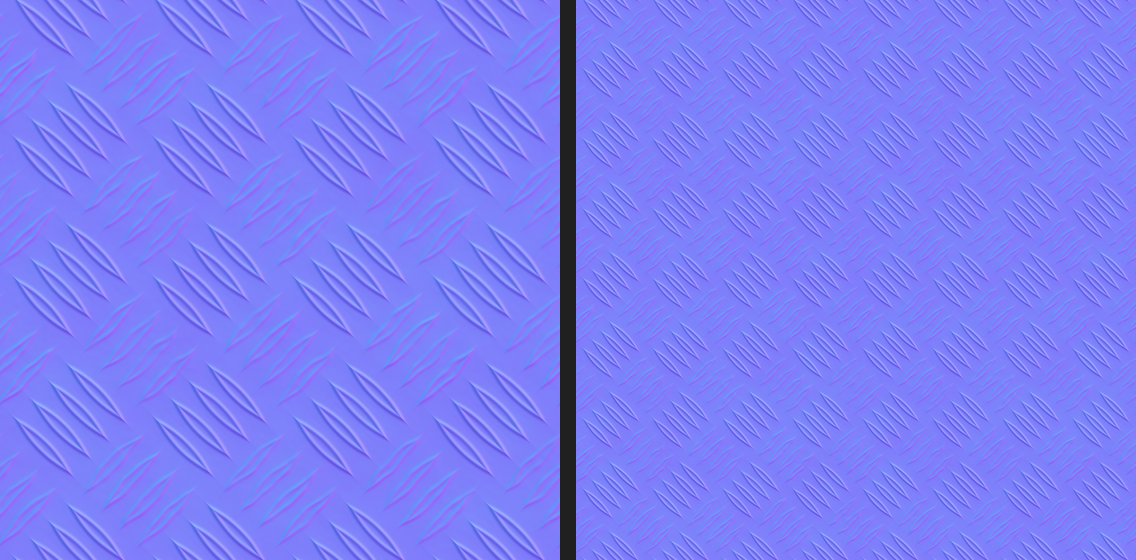
Left: one tile. Right: repeated 2 by 2.
Give the GLSL for this texture map, as a three.js fragment shader.

```glsl
varying vec2 vUv;

const float TILES = 4.0;

float hash(vec2 p) {
  return fract(sin(dot(p, vec2(127.1, 311.7))) * 43758.5453);
}

// Value noise that wraps after a whole number of cells
float noise(vec2 p, float period) {
  vec2 i = floor(p), f = fract(p);
  f = f * f * (3.0 - 2.0 * f);
  vec2 a = mod(i, period), b = mod(i + 1.0, period);
  return mix(mix(hash(a), hash(vec2(b.x, a.y)), f.x),
             mix(hash(vec2(a.x, b.y)), hash(b), f.x), f.y);
}

float tileNoise(vec2 p, float density) {
  return noise(p * density, TILES * density);
}

// Signed distance to a pointed lens lying along y
float lens(vec2 p, float halfLength, float halfWidth) {
  float radius = (halfLength * halfLength + halfWidth * halfWidth) / (2.0 * halfWidth);
  return length(vec2(abs(p.x) + radius - halfWidth, p.y)) - radius;
}

// Four parallel bars, each a low plateau with a raised rim
float treadGroup(vec2 p, vec2 centre, vec2 across, float wear) {
  vec2 cell = p - centre + 0.5;
  vec2 q = fract(cell) - 0.5;
  vec2 r = vec2(dot(q, across), dot(q, vec2(-across.y, across.x)));
  float bar = clamp(floor(r.x / 0.179) + 0.5, -1.5, 1.5);
  float seed = hash(mod(floor(cell), TILES) + bar * 7.3);
  r.x -= bar * 0.179;
  r.x += wear * 0.03 * (tileNoise(p, 9.0) - 0.5);
  float d = lens(r, 0.242 + 0.008 * (seed - 0.5), 0.035 + 0.004 * (seed - 0.5));
  float rim = exp(-d * d / 0.00022);
  float plateau = 1.0 - smoothstep(-0.016, 0.016, d);
  float halo = exp(-d * d / 0.003);
  float strength = 1.0 - wear * (0.2 + 0.3 * seed + 0.5 * tileNoise(p + 0.37, 12.0));
  return (rim + 0.25 * plateau + 0.2 * halo) * strength;
}

float height(vec2 p) {
  float crisp = treadGroup(p, vec2(0.5, 0.0), vec2(0.7071, 0.7071), 0.08);
  float worn = treadGroup(p, vec2(0.0, 0.5), vec2(0.7071, -0.7071), 0.7);
  float grain = 0.07 * tileNoise(p, 24.0) + 0.22 * tileNoise(p, 8.0);
  return crisp + worn + grain;
}

void main() {
  vec2 p = vUv * TILES;

  // Surface slope from central differences
  vec2 e = vec2(0.005, 0.0);
  vec2 slope = vec2(height(p + e.xy) - height(p - e.xy),
                    height(p + e.yx) - height(p - e.yx)) / (2.0 * e.x);
  vec2 tilt = -0.0033 * slope;

  // Tilt drives red and green, slopes facing down and left lose blue
  vec3 colour = vec3(0.495, 0.502, 0.983);
  colour.rg += tilt;
  colour.b += 0.35 * min(tilt.x + tilt.y, 0.0) + 0.05 * max(tilt.x + tilt.y, 0.0);
  colour.rg += vec2(-0.015, 0.03) * (tileNoise(p, 3.0) - 0.5);
  gl_FragColor = vec4(clamp(colour, 0.0, 1.0), 1.0);
}
```
